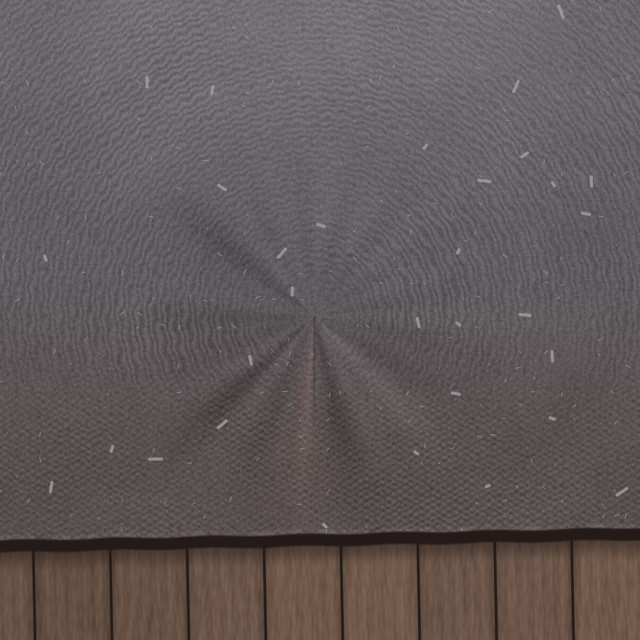
Give the GLSL for this texture, as a WebGL 2 fragment shader.

```glsl
#version 300 es
precision highp float;
uniform vec2 u_resolution;
out vec4 fragColor;

const float TAU = 6.2831853;
const vec2 HUB = vec2(0.490, 0.506);          // where the folds meet
const float WEAVE_FREQ = 96.0 * TAU;
const float WEAVE_DEPTH = 0.036;
const float GRAIN_DEPTH = 0.055;
const float EDGE_LEFT = 0.156;
const float EDGE_SLOPE = 0.020;
const float RIM_HEIGHT = 0.019;
const float PLANK_WIDTH = 0.1202;
const float PLANK_START = 0.052;
const vec3 MAT_LIGHT = vec3(0.455, 0.440, 0.460);
const vec3 MAT_MID = vec3(0.375, 0.355, 0.370);
const vec3 MAT_WARM = vec3(0.345, 0.312, 0.308);
const vec3 FLECK = vec3(0.66, 0.65, 0.67);
const vec3 WOOD = vec3(0.410, 0.325, 0.275);
const vec3 SHADOW = vec3(0.140, 0.105, 0.095);

float hash(vec2 p) {
  vec3 q = fract(vec3(p.xyx) * 0.1031);
  q += dot(q, q.yzx + 33.33);
  return fract((q.x + q.y) * q.z);
}

// Distance to the nearest jittered cell point
float cellular(vec2 p) {
  vec2 cell = floor(p);
  float nearest = 2.0;
  for (int j = -1; j <= 1; j++)
    for (int i = -1; i <= 1; i++) {
      vec2 c = cell + vec2(i, j);
      vec2 site = c + vec2(hash(c), hash(c + 71.0));
      nearest = min(nearest, length(p - site));
    }
  return nearest;
}

// Soft mottling from layered sines
float mottle(vec2 p) {
  float sum = 0.0, amp = 0.5;
  for (int i = 0; i < 4; i++) {
    sum += amp * sin(p.x + 1.7 * sin(p.y)) * cos(p.y + 1.3 * sin(p.x));
    p = mat2(1.6, 1.2, -1.2, 1.6) * p + 2.3;
    amp *= 0.6;
  }
  return sum;
}

float ray(float angle, float centre, float width) {
  float d = (angle - centre) / width;
  return exp(-d * d);
}

// Short bright scratches, at most one in each cell
float flecks(vec2 uv, float scale, float density) {
  vec2 cell = floor(uv * scale);
  vec2 p = fract(uv * scale) - 0.3 - 0.4 * vec2(hash(cell + 5.0), hash(cell + 19.0));
  float turn = hash(cell + 43.0) * TAU;
  vec2 dir = vec2(cos(turn), sin(turn));
  float len = 0.04 + 0.14 * hash(cell + 61.0);
  float d = length(p - dir * clamp(dot(p, dir), -len, len));
  return step(hash(cell), density) * (1.0 - smoothstep(0.02, 0.07, d));
}

vec3 matColour(vec2 uv) {
  vec2 p = uv - HUB;
  float r = length(p);
  float angle = atan(p.x, -p.y);              // zero points down, right is positive

  // Broad light
  vec3 col = mix(MAT_WARM, MAT_MID, smoothstep(0.25, 0.58, uv.y));
  float sheen = smoothstep(0.5, 1.05, uv.y) * (1.0 - 0.55 * smoothstep(0.15, 0.6, abs(p.x)));
  col = mix(col, MAT_LIGHT, sheen);
  col += 0.018 * mottle(uv * 11.0);

  // Folds fanning out of the hub
  float folds = -0.050 * ray(angle, -2.21, 0.13) - 0.030 * ray(angle, -1.45, 0.30)
    - 0.055 * ray(angle, -0.80, 0.10) - 0.035 * ray(angle, -0.35, 0.14)
    - 0.060 * ray(angle, 0.22, 0.15) + 0.045 * ray(angle, -0.07, 0.06)
    + 0.035 * ray(angle, 0.74, 0.12) - 0.022 * ray(angle, 1.15, 0.22)
    + 0.010 * sin(angle * 17.0);
  float fade = smoothstep(0.0, 0.03, r) * (1.0 - smoothstep(0.14, 0.36, r));
  col += folds * fade;
  float warmFold = ray(angle, -0.10, 0.13) * fade;
  col += vec3(0.025, 0.0, -0.008) * warmFold;
  float crease = 1.0 - smoothstep(0.001, 0.003, abs(p.x - 0.001));
  col -= 0.06 * crease * step(p.y, 0.0) * (1.0 - smoothstep(0.08, 0.20, r));

  // Wavy rings above, honeycomb rows below
  float wobble = 1.1 * sin(WEAVE_FREQ * 0.42 * (p.x + 0.3 * p.y))
    + 0.9 * sin(WEAVE_FREQ * 0.29 * (p.y - 0.2 * p.x)) + 1.2 * mottle(uv * 30.0);
  float rings = sin(WEAVE_FREQ * r + wobble);
  float comb = 1.4 * sin(WEAVE_FREQ * p.y + 0.5 * wobble) * sin(WEAVE_FREQ * 0.6 * p.x);
  float weave = mix(comb, rings, smoothstep(-0.17, -0.04, p.y));
  float strength = smoothstep(0.0, 0.12, r) * (0.75 + 0.5 * mottle(uv * 7.0 + 4.0));
  col += WEAVE_DEPTH * weave * strength;

  // Grain and scratches
  col += GRAIN_DEPTH * (0.45 - cellular(uv * 150.0));
  col += 0.035 * (hash(floor(uv * 400.0)) - 0.5);
  col = mix(col, FLECK, 0.75 * flecks(uv, 19.0, 0.13));
  return mix(col, FLECK, 0.45 * flecks(uv + 0.37, 47.0, 0.12));
}

vec3 woodColour(vec2 uv, float depth) {
  float x = (uv.x - PLANK_START - 0.02 * (0.14 - uv.y)) / PLANK_WIDTH;
  float id = floor(x);
  float across = fract(x);
  float bend = 1.2 * sin(uv.y * 22.0 + id * 2.1) + 0.5 * sin(uv.y * 61.0 + id);
  float grain = sin(across * 38.0 + bend + id * 4.0) + 0.6 * sin(across * 91.0 - bend * 2.0);
  vec3 col = WOOD * (0.94 + 0.14 * hash(vec2(id + 9.0, 3.0)));
  col += 0.014 * grain + 0.022 * mottle(vec2(uv.x * 70.0, uv.y * 14.0));
  col += 0.05 * (0.45 - cellular(uv * vec2(190.0, 45.0)));
  float joint = min(across, 1.0 - across) * PLANK_WIDTH;
  col *= 0.86 + 0.14 * smoothstep(0.0, 0.016, joint);
  col = mix(SHADOW, col, smoothstep(0.0008, 0.0034, joint));
  return mix(SHADOW, col, 0.55 + 0.45 * smoothstep(0.0, 0.035, depth));
}

void main() {
  vec2 uv = gl_FragCoord.xy / u_resolution;
  float edge = EDGE_LEFT + EDGE_SLOPE * uv.x + 0.0012 * sin(uv.x * 43.0);
  float height = uv.y - edge;

  // Planks, dark rim, then mat with a worn lip
  vec3 col = woodColour(uv, -height - RIM_HEIGHT);
  col = mix(col, SHADOW, smoothstep(-RIM_HEIGHT - 0.003, -RIM_HEIGHT + 0.002, height));
  vec3 mat = matColour(uv);
  float lip = 1.0 - smoothstep(0.001, 0.006, abs(height - 0.003));
  mat += lip * (0.03 + 0.06 * mottle(vec2(uv.x * 60.0, 1.0)));
  col = mix(col, mat, smoothstep(-0.003, 0.002, height));
  fragColor = vec4(clamp(col, 0.0, 1.0), 1.0);
}
```
